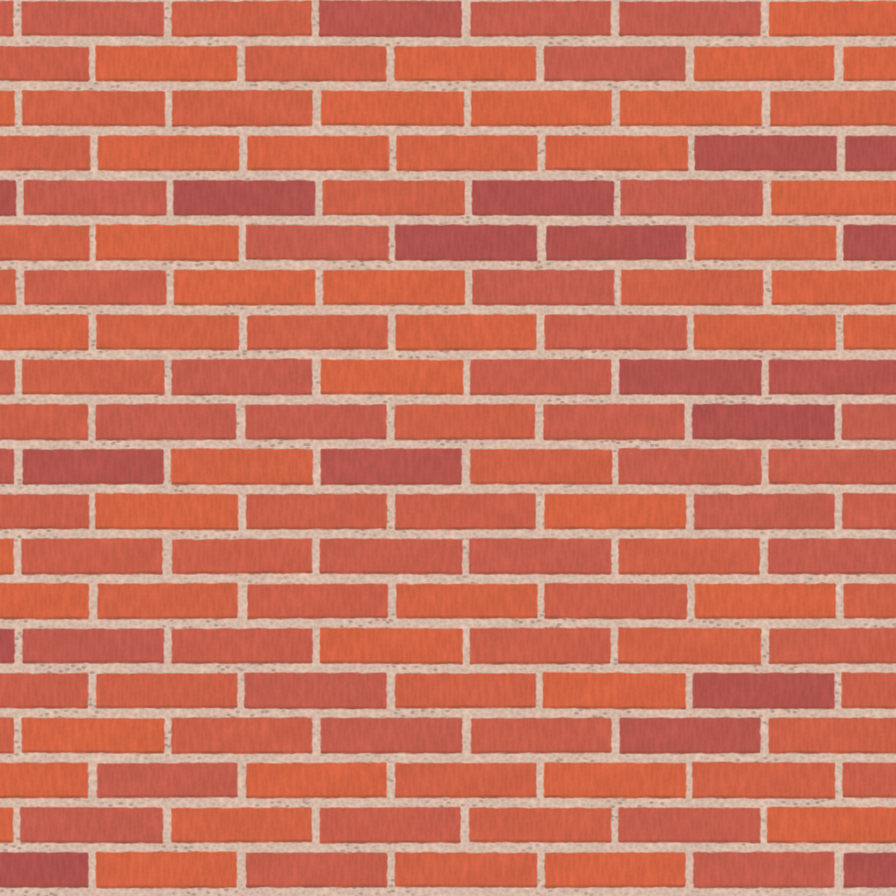
Reproduce this texture procedurally as a three.js fragment shader.

```glsl
#define GRID vec2(6.0, 20.0)
#define JOINT vec2(0.0088, 0.0106)
#define SHIFT_EVEN 0.62
#define SHIFT_ODD 0.125
#define BASELINE 0.004
#define SOFT 0.0015
#define ORANGE vec3(0.835, 0.398, 0.268)
#define ROSE vec3(0.765, 0.372, 0.312)
#define PLUM vec3(0.670, 0.315, 0.305)
#define MORTAR vec3(0.855, 0.735, 0.665)
#define GRIME vec3(0.560, 0.480, 0.430)
#define SHADOW vec3(0.540, 0.300, 0.235)

varying vec2 vUv;

float hash(vec2 p) {
  vec3 q = fract(vec3(p.xyx) * 0.1031);
  q += dot(q, q.yzx + 33.33);
  return fract((q.x + q.y) * q.z);
}

// Distance to the nearest scattered point
float cellular(vec2 p) {
  vec2 cell = floor(p);
  float nearest = 2.0;
  for (int y = -1; y <= 1; y++) {
    for (int x = -1; x <= 1; x++) {
      vec2 c = cell + vec2(float(x), float(y));
      vec2 point = c + vec2(hash(c + 17.0), hash(c + 83.0));
      nearest = min(nearest, length(point - p));
    }
  }
  return nearest;
}

float waves(vec2 p) {
  return (sin(p.x + 1.7 * sin(p.y))
        + 0.6 * sin(2.3 * p.y - 1.1 * p.x + 2.0)
        + 0.4 * sin(4.1 * p.x + 3.3 * p.y)) * 0.5;
}

float roundBox(vec2 p, vec2 halfSize, float radius) {
  vec2 d = abs(p) - halfSize + radius;
  return length(max(d, 0.0)) + min(max(d.x, d.y), 0.0) - radius;
}

vec3 brickColor(vec2 uv, vec2 id, vec2 local, vec2 halfSize) {
  // Tone per brick, with courses drifting together
  float tone = hash(id + 41.0) + 0.18 * sin(id.y * 1.15 + 2.0);
  vec3 color = mix(ORANGE, ROSE, smoothstep(0.15, 0.85, tone));
  color = mix(color, PLUM, 0.8 * smoothstep(0.78, 1.0, tone));

  // Cloudy firing and fine vertical drag marks
  float cloud = waves(uv * vec2(38.0, 62.0) + 9.0 * hash(id + 5.0));
  float streak = cellular(uv * vec2(210.0, 48.0)) - 0.5;
  float grain = cellular(uv * 240.0) - 0.5;
  color *= 1.0 + 0.018 * cloud + 0.09 * streak + 0.04 * grain;

  // Uneven dark line along the lower edge
  float rise = local.y + halfSize.y;
  float strength = 0.45 + 0.25 * waves(uv * vec2(95.0, 30.0) + id.y);
  color = mix(color, SHADOW, strength * (1.0 - smoothstep(0.001, 0.0045, rise)));
  return color;
}

vec3 mortarColor(vec2 uv) {
  float grain = cellular(uv * 190.0) - 0.5;
  vec3 color = MORTAR * (1.0 + 0.13 * grain + 0.02 * waves(uv * 55.0));
  float speck = 1.0 - smoothstep(0.1, 0.32, cellular(uv * vec2(85.0, 130.0)));
  float patches = smoothstep(0.0, 0.7, waves(uv * vec2(31.0, 47.0)));
  return mix(color, GRIME, speck * (0.12 + 0.4 * patches));
}

void main() {
  // Running bond with slight drift per course
  vec2 grid = vec2(vUv.x, vUv.y - BASELINE) * GRID;
  float row = floor(grid.y);
  grid.x -= mix(SHIFT_EVEN, SHIFT_ODD, mod(row, 2.0));
  grid.x += 0.03 * (hash(vec2(row, 7.0)) - 0.5);
  vec2 id = vec2(floor(grid.x), row) + 50.0;

  // Brick outline: small size changes, tilt and worn edges
  vec2 local = (fract(grid) - 0.5) / GRID;
  vec2 vary = vec2(hash(id + 11.0), hash(id + 29.0)) - 0.5;
  vec2 halfSize = 0.5 / GRID - 0.5 * JOINT + vary * vec2(0.0016, 0.001);
  local.x += 0.0012 * vary.y;
  local.y += 0.014 * vary.x * local.x;
  float wear = 0.0005 * waves(vUv * vec2(170.0, 210.0));
  wear += 0.0008 * (cellular(vUv * 120.0) - 0.5);
  float edge = roundBox(local, halfSize, 0.0018) + wear;

  float brick = 1.0 - smoothstep(-SOFT, SOFT, edge);
  vec3 color = mix(mortarColor(vUv), brickColor(vUv, id, local, halfSize), brick);
  gl_FragColor = vec4(color, 1.0);
}
```
